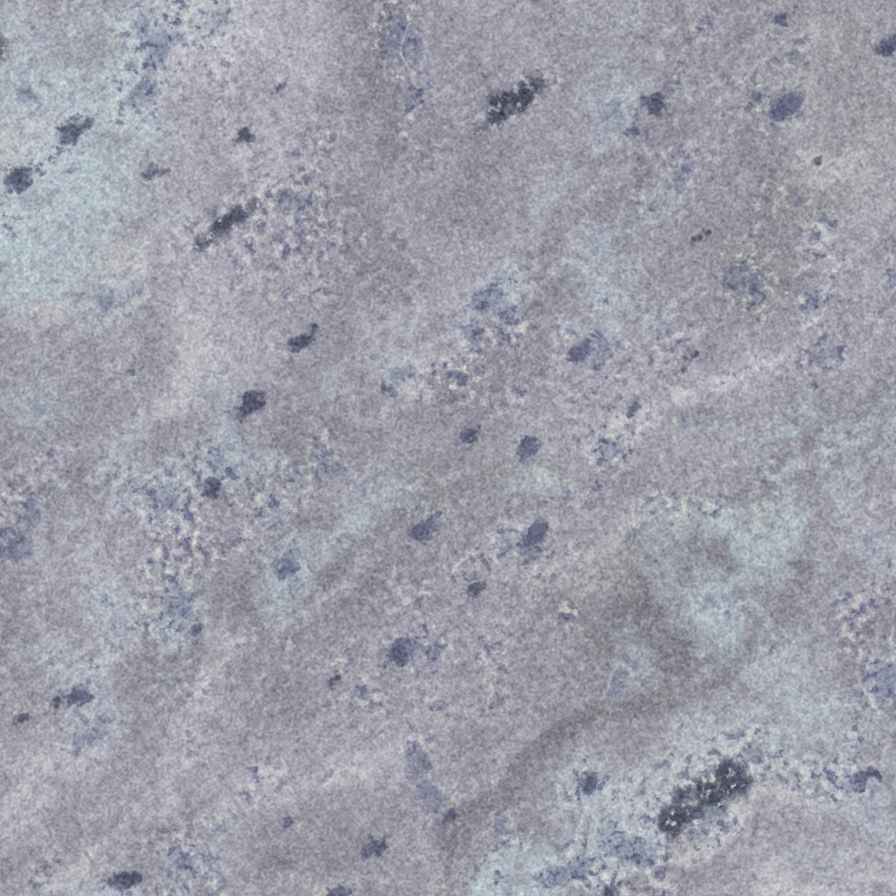
Give the GLSL for this texture, as a Shadertoy shader.

```glsl
// Weathered lavender-grey stone with pale ice-blue veils, brown bands and dark inclusions.
// Gradient noise, stretched along a warped diagonal flow, places each mineral layer;
// fine noise adds crumbs and grit, and a jittered grid scatters the inclusions.

#define FLOW_ANGLE 0.62
#define FLOW_WARP 0.22
#define GRIT 0.095
#define SMALL_SHARE 0.30
#define LARGE_SHARE 0.28
#define LAVENDER vec3(0.626, 0.622, 0.668)
#define ICE vec3(0.715, 0.775, 0.805)
#define BROWN vec3(0.450, 0.430, 0.460)
#define OLIVE vec3(0.530, 0.535, 0.525)
#define BLUE_PIT vec3(0.370, 0.385, 0.500)
#define CHALK vec3(0.800, 0.805, 0.800)
#define SLATE vec3(0.250, 0.270, 0.350)

vec2 hash2(vec2 p) {
    vec3 q = fract(p.xyx * vec3(0.1031, 0.1030, 0.0973));
    q += dot(q, q.yzx + 33.33);
    return fract((q.xx + q.yz) * q.zy);
}

float cornerSlope(vec2 cell, vec2 f, vec2 corner) {
    return dot(2.0 * hash2(cell + corner) - 1.0, f - corner);
}

float gradientNoise(vec2 p) {
    vec2 cell = floor(p), f = fract(p);
    vec2 u = f * f * f * (f * (f * 6.0 - 15.0) + 10.0);
    float low = mix(cornerSlope(cell, f, vec2(0, 0)), cornerSlope(cell, f, vec2(1, 0)), u.x);
    float high = mix(cornerSlope(cell, f, vec2(0, 1)), cornerSlope(cell, f, vec2(1, 1)), u.x);
    return mix(low, high, u.y);
}

float fbm(vec2 p, int octaves) {
    float sum = 0.0, amplitude = 1.0;
    for (int i = 0; i < octaves; i++) {
        sum += amplitude * gradientNoise(p);
        p = mat2(1.6, 1.2, -1.2, 1.6) * p + 17.3;
        amplitude *= 0.5;
    }
    return sum;
}

// Coverage of ragged ellipses, at most one in each grid cell
float inclusions(vec2 p, float share, vec2 stretch, float ragged) {
    vec2 cell = floor(p);
    float cover = 0.0;
    for (int j = -1; j <= 1; j++)
    for (int i = -1; i <= 1; i++) {
        vec2 id = cell + vec2(i, j);
        vec2 trait = hash2(id + 57.0);
        vec2 d = (p - id - 0.2 - 0.6 * hash2(id)) * stretch;
        float edge = length(d) + ragged - mix(0.04, 0.20, trait.x);
        cover = max(cover, step(trait.y, share) * (1.0 - smoothstep(-0.09, 0.05, edge)));
    }
    return cover;
}

void mainImage(out vec4 fragColor, in vec2 fragCoord) {
    vec2 p = fragCoord / iResolution.y;

    // Diagonal flow coordinates: x along the bands, y across them
    vec2 along = vec2(cos(FLOW_ANGLE), sin(FLOW_ANGLE));
    vec2 straight = vec2(dot(p, along), dot(p, vec2(-along.y, along.x)));
    vec2 warp = vec2(fbm(p * 2.5 + 3.0, 4), fbm(p * 2.5 + 19.0, 4));
    vec2 flow = straight + FLOW_WARP * warp;

    // Shared noise, from broad to fine
    float cloud = fbm(flow * vec2(2.5, 6.0) + 11.0, 5);
    float streak = fbm(flow * vec2(5.0, 13.0) + 71.0, 4);
    float mottle = fbm(p * 14.0 + 5.0, 5);
    float detail = fbm(straight * 45.0, 4);
    float crumbs = fbm(straight * 92.0 + 41.0, 3);
    float grit = fbm(straight * 150.0 + 23.0, 2) + 1.5 * gradientNoise(straight * 260.0 + 9.0);

    vec3 color = LAVENDER + 0.12 * cloud + 0.07 * streak + 0.085 * mottle + 0.065 * detail;

    // Brown bands, olive stains and ice veils
    float ridge = 1.0 - smoothstep(0.0, 0.16, abs(fbm(flow * vec2(1.3, 5.0) + 31.0, 5)));
    float bandMask = smoothstep(-0.1, 0.4, fbm(flow * 2.5 + 63.0, 3) + 0.3 * mottle);
    color = mix(color, BROWN, 0.5 * ridge * bandMask);
    float stain = fbm(flow * vec2(2.0, 5.0) + 50.0, 4) + 0.4 * mottle + 0.3 * detail;
    color = mix(color, OLIVE, 0.55 * smoothstep(0.1, 0.7, stain));
    float veil = fbm(flow * vec2(1.8, 4.0) + 7.0, 5) + 0.5 * mottle + 0.2 * detail;
    color = mix(color, ICE, 0.85 * smoothstep(0.0, 0.6, veil));

    // Chalky smears along the flow
    color = mix(color, CHALK, 0.45 * smoothstep(0.15, 0.6, streak + 0.4 * detail - 0.3 * mottle));

    // Crumbled patches of blue pits and chalk flecks
    float patches = fbm(flow * vec2(4.0, 7.0) + 80.0, 5) + 0.5 * mottle;
    float crumble = mix(0.25, 1.0, smoothstep(0.0, 0.5, patches));
    color = mix(color, BLUE_PIT, 0.75 * crumble * smoothstep(0.06, 0.38, crumbs + 0.2 * detail));
    color = mix(color, CHALK, 0.9 * crumble * smoothstep(0.04, 0.36, -crumbs));

    // Cloudy blue-grey bruises between the patches
    float bruise = smoothstep(0.3, 0.75, mottle + 0.5 * patches + 0.3 * detail);
    color = mix(color, BLUE_PIT, 0.5 * bruise);

    // Pale broken hairlines
    float crack = 1.0 - smoothstep(0.0, 0.014, abs(fbm(flow * vec2(3.0, 5.0) + 97.0, 3)));
    color = mix(color, CHALK, 0.5 * crack * smoothstep(0.1, 0.4, mottle));

    // Small dark spots, then long inclusions with a chalky rim
    float ragged = 0.2 * detail + 0.15 * crumbs;
    float spots = inclusions(straight * 12.0, SMALL_SHARE, vec2(0.85, 1.3), ragged);
    color = mix(color, mix(SLATE, BLUE_PIT, smoothstep(-0.3, 0.4, mottle)), 0.8 * spots);
    float lumpEdge = 0.12 * detail + 0.12 * mottle + 0.06 * crumbs;
    float lumps = inclusions(straight * 3.6 + 5.0, LARGE_SHARE, vec2(0.8, 2.0), lumpEdge);
    color = mix(color, CHALK, 2.0 * lumps * (1.0 - lumps) * smoothstep(0.0, 0.3, -crumbs));
    vec3 lumpColor = mix(SLATE, BROWN, smoothstep(-0.1, 0.5, detail));
    color = mix(color, lumpColor, 0.85 * lumps * smoothstep(-0.4, 0.1, crumbs + 0.1));

    fragColor = vec4(color + GRIT * grit, 1.0);
}
```
